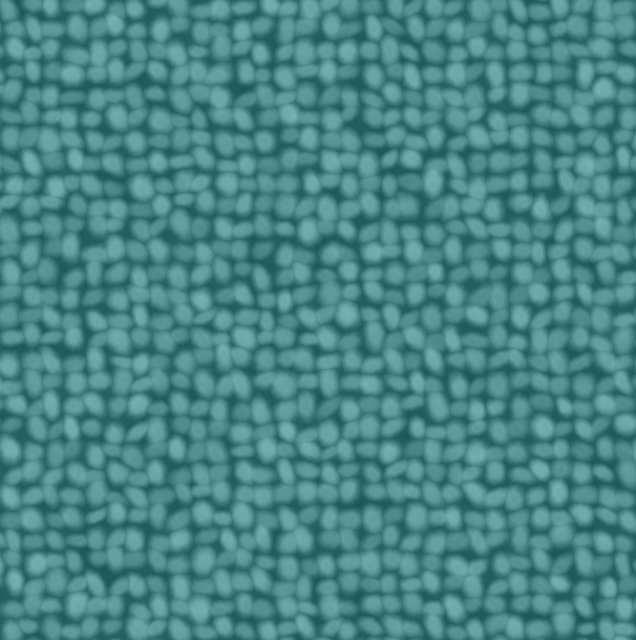
Give the GLSL for this texture, as a Shadertoy shader.

```glsl
vec3 hash3(vec2 cell) {
    vec3 q = fract(vec3(cell.xyx) * vec3(0.1031, 0.1030, 0.0973));
    q += dot(q, q.yxz + 33.33);
    return fract((q.xxy + q.yzz) * q.zyx);
}

// Layered sines, roughly -1 to 1
float ripple(vec2 p) {
    float sum = 0.0, gain = 0.5;
    for (int i = 0; i < 4; i++) {
        p = mat2(0.8, 0.6, -0.6, 0.8) * p * 1.6 + 1.7;
        sum += gain * sin(p.x + 1.3 * sin(p.y * 0.9)) * cos(p.y);
        gain *= 0.75;
    }
    return sum;
}

// One thread crossing: tall leaning warp knots alternate with flat weft ones
float knot(vec2 p, vec2 cell) {
    vec3 rnd = hash3(cell + 50.0);
    vec3 vary = hash3(cell.yx + 113.0);
    bool warp = mod(cell.x + cell.y, 2.0) < 0.5;
    vec2 d = p - cell - 0.5 - (rnd.xy - 0.5) * 0.36;
    float tilt = warp ? mix(0.0, 0.85, rnd.z) : mix(-0.35, 0.55, rnd.z);
    float c = cos(tilt), s = sin(tilt);
    d = vec2(c * d.x + s * d.y, c * d.y - s * d.x);
    vec2 radii = warp ? vec2(0.54, 0.68) : vec2(0.68, 0.43);
    radii *= mix(vec2(0.85), vec2(1.15), vary.xy);
    float body = 1.0 - smoothstep(0.35, 1.25, length(d / radii));
    float level = (warp ? 0.86 : 0.70) + (vary.z - 0.5) * 0.26;
    return body * (level + 0.10 * d.y);
}

void mainImage(out vec4 fragColor, in vec2 fragCoord) {
    vec2 p = fragCoord / iResolution.y * vec2(30.2, 28.8);

    // Uneven yarn bends the weave
    vec2 w = p + 0.20 * vec2(ripple(p * 0.33), ripple(p * 0.37 + 9.0));
    w += 0.05 * vec2(ripple(p * 1.7 + 4.0), ripple(p * 1.7 + 21.0));

    // Highest knot covers its neighbours, with a soft join
    float top = 0.0, total = 0.0;
    for (int y = -1; y <= 1; y++) {
        for (int x = -1; x <= 1; x++) {
            float k = knot(w, floor(w) + vec2(x, y));
            top = max(top, k);
            total += k;
        }
    }
    float light = 0.13 + 0.76 * top + 0.12 * min(total - top, 0.7);

    // Broad mottling and fine fibre fuzz
    light += 0.05 * ripple(p * 0.45 + 31.0);
    light += 0.035 * ripple(p * vec2(4.3, 3.7));

    vec3 gap = vec3(0.08, 0.31, 0.32);
    vec3 thread = vec3(0.49, 0.72, 0.73);
    fragColor = vec4(mix(gap, thread, clamp(light, 0.0, 1.1)), 1.0);
}
```
